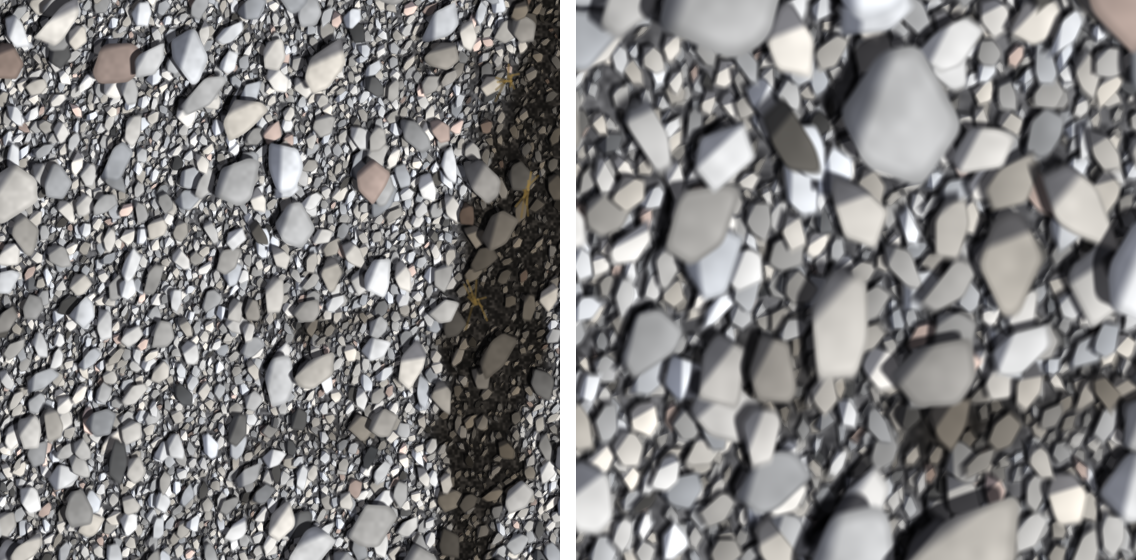
Left, the full canvas; right, a detail of the centre.
A WebGL 1 fragment shader for this texture:

```glsl
precision highp float;
// Sunlit gravel of pale angular stones, with a dark band of soil and dry grass.
// Layers of jittered cells, fine to coarse, each hold one rounded polygon per
// cell that gets a cast shadow, a shaded facet and a slight mineral tint.

uniform vec2 u_resolution;

const float TAU = 6.2831853;
const vec2 LIGHT = vec2(0.82, -0.57);        // towards the sun
const float EDGE = 0.0018;                   // edge softness
const float JITTER = 0.7;
const float SHADOW_LENGTH = 0.27;            // relative to stone size
const float LEAN = 0.2;                      // mean tilt from vertical
const float LEAN_SPREAD = 1.6;
const float TONE_MIN = 0.58;
const float TONE_MAX = 0.96;
const vec3 SOIL_DARK = vec3(0.07, 0.065, 0.06);
const vec3 SOIL_LIGHT = vec3(0.29, 0.27, 0.25);
const vec3 SAND_DARK = vec3(0.2, 0.2, 0.21); // gaps between gravel
const vec3 SAND_LIGHT = vec3(0.5, 0.5, 0.51);
const vec3 COOL = vec3(0.97, 0.99, 1.02);
const vec3 WARM = vec3(1.03, 1.0, 0.95);
const vec3 RUST = vec3(1.05, 0.94, 0.89);
const vec3 FACET_SHADE = vec3(0.54, 0.55, 0.59);
const vec3 CAST_SHADE = vec3(0.31, 0.31, 0.33);
const vec3 DUSTY = vec3(0.5, 0.47, 0.43);    // stones lying in soil
const vec3 GRASS = vec3(0.58, 0.47, 0.25);

float hash(vec2 p) {
  vec3 q = fract(p.xyx * 0.1031);
  q += dot(q, q.yzx + 33.33);
  return fract((q.x + q.y) * q.z);
}

vec3 hash3(vec2 p) {
  vec3 q = fract(p.xyx * vec3(0.1031, 0.1030, 0.0973));
  q += dot(q, q.yxz + 33.33);
  return fract((q.xxy + q.yzz) * q.zyx);
}

float noise(vec2 p) {
  vec2 i = floor(p), f = fract(p);
  f = f * f * (3.0 - 2.0 * f);
  return mix(mix(hash(i), hash(i + vec2(1.0, 0.0)), f.x),
             mix(hash(i + vec2(0.0, 1.0)), hash(i + 1.0), f.x), f.y);
}

float segmentDistance(vec2 p, vec2 a, vec2 b) {
  vec2 ab = b - a;
  return length(p - a - ab * clamp(dot(p - a, ab) / dot(ab, ab), 0.0, 1.0));
}

float bandCentre(float y) { return 0.83 + 0.16 * y; }

// Bare soil: a slanting band, a side branch and scattered pockets.
float soilAmount(vec2 p) {
  float wobble = 0.08 * (noise(p * 13.0) - 0.5);
  float width = 0.07 + 0.035 * sin(p.y * TAU * 0.5);
  float band = abs(p.x - bandCentre(p.y)) + wobble - width;
  float branch = segmentDistance(p, vec2(0.88, 0.5), vec2(0.56, 0.41)) + wobble - 0.03;
  float pockets = 0.5 * smoothstep(0.76, 0.92, noise(p * 9.0 + 4.0));
  return max(1.0 - smoothstep(-0.03, 0.025, min(band, branch)), pockets);
}

vec2 smoothMax(vec2 a, vec2 b) {
  vec2 h = max(0.14 - abs(a - b), 0.0);
  return max(a, b) + h * h / 0.56;
}

// Distances to one irregular polygon from the point (x) and shadow ray (y).
vec2 stoneDistance(vec2 q, vec2 s, vec2 key) {
  vec2 d = vec2(length(q), length(s)) - 1.1;
  for (int k = 0; k < 6; k++) {
    float r = hash(key + float(k) * 7.3);
    float angle = (float(k) + 0.7 * r) * TAU / 6.0;
    vec2 n = vec2(cos(angle), sin(angle));
    d = smoothMax(d, vec2(dot(q, n), dot(s, n)) - 0.65 - 0.3 * fract(r * 17.0));
  }
  return d;
}

vec3 addStones(vec3 col, vec2 p, float cells, float density, float brightness) {
  vec2 g = p * cells;
  float grain = 0.9 + 0.08 * noise(p * 110.0) + 0.14 * noise(p * 43.0);
  for (int j = -1; j <= 1; j++) {
    for (int i = -1; i <= 1; i++) {
      vec2 id = floor(g) + vec2(float(i), float(j));
      vec2 key = id + cells * 1.37;
      vec3 place = hash3(key), form = hash3(key + 71.7), look = hash3(key + 133.1);
      vec2 centre = id + 0.5 + JITTER * (place.xy - 0.5);
      vec2 o = g - centre;
      if (place.z > density || dot(o, o) > 1.4) continue;
      float soil = soilAmount(centre / cells);
      if (place.z > density * (1.0 - 0.7 * soil)) continue;

      // Shape in the stone's own frame
      float size = mix(0.52, 0.82, form.x * form.x);
      float tilt = LEAN + LEAN_SPREAD * (form.y - 0.5);
      vec2 axis = vec2(sin(tilt), cos(tilt));
      vec2 radii = size * vec2(mix(0.42, 0.82, form.z), 1.0);
      vec2 so = o + LIGHT * SHADOW_LENGTH * size;
      vec2 across = vec2(axis.y, -axis.x);
      vec2 q = vec2(dot(o, across), dot(o, axis)) / radii;
      vec2 s = vec2(dot(so, across), dot(so, axis)) / radii;
      vec2 d = stoneDistance(q, s, key);
      vec2 cover = 1.0 - smoothstep(-EDGE, EDGE, d * radii.x / cells);

      // Surface: tone, tint, sun slope, shaded facet and rim
      float tone = mix(TONE_MIN, TONE_MAX, look.x) * brightness;
      tone *= look.y < 0.04 ? 0.45 : 1.0;
      vec3 tint = look.z > 0.97 ? RUST : mix(COOL, WARM, look.z);
      vec2 away = normalize(-LIGHT + 1.3 * (look.yz - 0.5));
      float facet = smoothstep(0.22, 0.46, dot(o, away) / size + 0.4 * (look.x - 0.6));
      vec3 stone = tone * tint * grain * (1.0 + 0.16 * dot(o, LIGHT) / size);
      stone *= mix(vec3(1.0), FACET_SHADE, facet);
      stone *= mix(1.0, 0.84, smoothstep(-0.2, 0.0, d.x));
      stone *= mix(vec3(1.0), DUSTY, soil);
      col *= mix(vec3(1.0), CAST_SHADE, cover.y);
      col = mix(col, stone, cover.x);
    }
  }
  return col;
}

// Tufts of dry blades fanning out along the soil band.
vec3 addGrass(vec3 col, vec2 p) {
  for (int t = 0; t < 3; t++) {
    float y = 0.46 + 0.2 * float(t);
    vec2 root = vec2(bandCentre(y) + 0.14 * (hash(vec2(y, 3.0) * 31.0) - 0.5), y);
    for (int b = 0; b < 9; b++) {
      vec3 r = hash3(vec2(float(b) + 5.0, float(t) * 13.0 + 2.0));
      vec2 tip = root + vec2(0.05 * (r.x - 0.5), mix(-0.05, 0.04, r.y));
      float d = segmentDistance(p, root + 0.012 * (r.zx - 0.5), tip);
      col = mix(col, GRASS * (0.6 + 0.5 * r.z), 0.5 * (1.0 - smoothstep(0.0, 0.004, d)));
    }
  }
  return col;
}

void main() {
  vec2 p = gl_FragCoord.xy / u_resolution;
  float crumbs = 0.6 * noise(p * 210.0) + 0.4 * noise(p * 75.0);
  vec3 soil = mix(SOIL_DARK, SOIL_LIGHT, crumbs * crumbs);
  vec3 col = mix(mix(SAND_DARK, SAND_LIGHT, crumbs), soil, soilAmount(p));
  col = addStones(col, p, 100.0, 0.8, 0.78);
  col = addStones(col, p, 70.0, 0.85, 0.98);
  col = addStones(col, p, 42.0, 0.72, 1.03);
  col = addStones(col, p, 23.0, 0.5, 1.03);
  col = addStones(col, p, 13.0, 0.27, 1.0);
  col = addGrass(col, p);
  gl_FragColor = vec4(clamp(col, 0.0, 1.0), 1.0);
}
```
